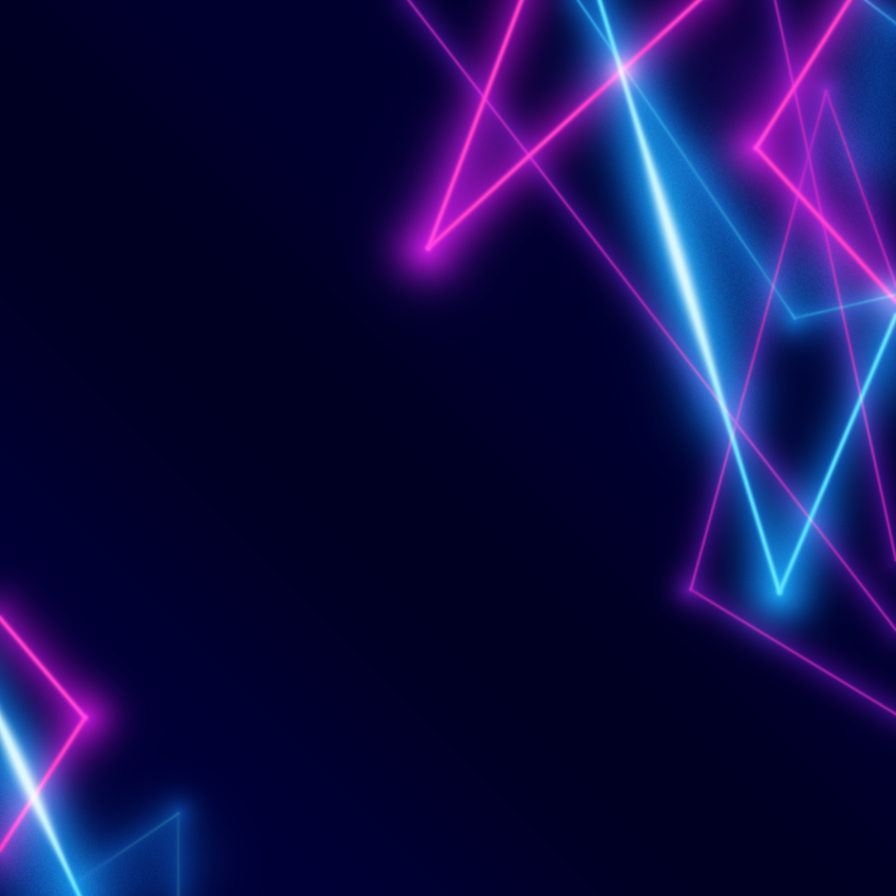
Write a three.js fragment shader that draws this background.

```glsl
varying vec2 vUv;

const vec3 NAVY_DARK = vec3(0.0, 0.0, 0.135);
const vec3 NAVY_LOW = vec3(0.0, 0.0, 0.215);
const vec3 NAVY_HIGH = vec3(0.0, 0.0, 0.185);
const vec3 PINK_CORE = vec3(1.0, 0.25, 0.78);
const vec3 PINK_GLOW = vec3(0.62, 0.05, 0.66);
const vec3 VIOLET_CORE = vec3(0.60, 0.12, 0.62);
const vec3 VIOLET_GLOW = vec3(0.26, 0.05, 0.44);
const vec3 CYAN_CORE = vec3(0.35, 0.88, 1.0);
const vec3 CYAN_GLOW = vec3(0.05, 0.42, 0.78);
const vec3 BLUE_CORE = vec3(0.14, 0.50, 0.78);
const vec3 BLUE_GLOW = vec3(0.03, 0.25, 0.52);
const vec3 BEAM_WHITE = vec3(0.86, 0.97, 1.0);
const float TUBE_WIDTH = 0.0029;
const float THREAD_WIDTH = 0.0018;
const float BEAM_WIDTH = 0.0095;
const float TUBE_SPREAD = 0.023;
const float THREAD_SPREAD = 0.015;
const float GRAIN = 0.035;

float hash(vec2 p) {
  return fract(sin(dot(p, vec2(12.9898, 78.233))) * 43758.5453);
}

// x: distance to the segment, y: position along it
vec2 segment(vec2 p, vec2 a, vec2 b) {
  vec2 ab = b - a;
  float t = clamp(dot(p - a, ab) / dot(ab, ab), 0.0, 1.0);
  return vec2(length(p - a - ab * t), t);
}

float bell(float d, float width) {
  return exp(-d * d / (width * width));
}

vec3 screen(vec3 base, vec3 light) {
  return 1.0 - (1.0 - base) * (1.0 - clamp(light, 0.0, 1.0));
}

void haze(inout vec3 col, vec2 p, vec2 a, vec2 b, float radius, vec3 tint) {
  col = screen(col, tint * bell(segment(p, a, b).x, radius));
}

void stroke(inout vec3 col, vec2 p, vec2 a, vec2 b, vec3 core, vec3 glow, float width, float spread) {
  float d = segment(p, a, b).x;
  float halo = 0.55 * exp(-d / (spread * 0.6)) + 0.35 * bell(d, spread * 1.5);
  col = screen(col, glow * halo);
  col = mix(col, max(col, core), bell(d, width));
}

void pinkTube(inout vec3 col, vec2 p, vec2 a, vec2 b) {
  stroke(col, p, a, b, PINK_CORE, PINK_GLOW, TUBE_WIDTH, TUBE_SPREAD);
}

void cyanTube(inout vec3 col, vec2 p, vec2 a, vec2 b) {
  stroke(col, p, a, b, CYAN_CORE, CYAN_GLOW, TUBE_WIDTH, TUBE_SPREAD);
}

void violetThread(inout vec3 col, vec2 p, vec2 a, vec2 b) {
  stroke(col, p, a, b, VIOLET_CORE, VIOLET_GLOW, THREAD_WIDTH, THREAD_SPREAD);
}

void blueThread(inout vec3 col, vec2 p, vec2 a, vec2 b) {
  stroke(col, p, a, b, BLUE_CORE, BLUE_GLOW, THREAD_WIDTH, THREAD_SPREAD);
}

// White swelling of a tube between two positions along it
void beam(inout vec3 col, vec2 p, vec2 a, vec2 b, vec2 span) {
  vec2 s = segment(p, a, b);
  float middle = 0.5 * (span.x + span.y);
  float swell = smoothstep(span.x, middle, s.y) * (1.0 - smoothstep(middle, span.y, s.y));
  col = screen(col, CYAN_GLOW * 0.6 * swell * bell(s.x, BEAM_WIDTH * 3.2));
  float width = mix(TUBE_WIDTH, BEAM_WIDTH, swell);
  col = mix(col, BEAM_WHITE, sqrt(swell) * bell(s.x, width));
}

void main() {
  vec2 p = vUv;

  // Diagonal navy gradient
  float diagonal = p.x + p.y;
  vec3 col = mix(NAVY_LOW, NAVY_DARK, smoothstep(0.3, 0.85, diagonal));
  col = mix(col, NAVY_HIGH, smoothstep(0.9, 1.25, diagonal));

  // Blue and violet haze
  vec3 clean = col;
  haze(col, p, vec2(0.70, 0.92), vec2(0.81, 0.56), 0.052, BLUE_GLOW * 0.85);
  haze(col, p, vec2(0.78, 0.80), vec2(0.85, 0.68), 0.055, BLUE_GLOW * 0.65);
  haze(col, p, vec2(0.99, 0.95), vec2(0.97, 0.84), 0.055, BLUE_GLOW * 0.8);
  haze(col, p, vec2(0.92, 0.69), vec2(1.0, 0.60), 0.055, BLUE_GLOW * 0.6);
  haze(col, p, vec2(0.87, 0.35), vec2(0.90, 0.42), 0.045, BLUE_GLOW * 0.7);
  haze(col, p, vec2(0.0, 0.12), vec2(0.06, 0.0), 0.060, BLUE_GLOW * 0.9);
  haze(col, p, vec2(0.10, 0.0), vec2(0.18, 0.04), 0.055, BLUE_GLOW * 0.5);
  haze(col, p, vec2(0.86, 0.90), vec2(0.94, 0.76), 0.070, VIOLET_GLOW * 0.45);
  haze(col, p, vec2(0.478, 0.723), vec2(0.53, 0.83), 0.050, VIOLET_GLOW * 0.55);
  col += (col - clean) * (hash(floor(p * 512.0)) - 0.5) * GRAIN * 4.0;

  // Thin violet threads
  vec2 peak = vec2(0.922, 0.898);
  vec2 elbow = vec2(0.771, 0.342);
  violetThread(col, p, vec2(0.456, 1.0), vec2(1.0, 0.297));
  violetThread(col, p, vec2(0.865, 1.0), vec2(1.0, 0.375));
  violetThread(col, p, peak, elbow);
  violetThread(col, p, elbow, vec2(1.0, 0.203));
  violetThread(col, p, peak, vec2(1.0, 0.681));

  // Thin blue threads
  vec2 bend = vec2(0.887, 0.645);
  vec2 hook = vec2(0.199, 0.092);
  blueThread(col, p, vec2(0.645, 1.0), bend);
  blueThread(col, p, bend, vec2(1.0, 0.671));
  blueThread(col, p, vec2(0.966, 1.0), vec2(1.0, 0.974));
  stroke(col, p, vec2(0.088, 0.017), hook, BLUE_CORE * 0.6, BLUE_GLOW * 0.6, THREAD_WIDTH, THREAD_SPREAD);
  stroke(col, p, hook, vec2(0.199, 0.0), BLUE_CORE * 0.6, BLUE_GLOW * 0.6, THREAD_WIDTH, THREAD_SPREAD);

  // Cyan tubes with white beams
  vec2 top = vec2(0.669, 1.0);
  vec2 tip = vec2(0.870, 0.339);
  vec2 leftStart = vec2(-0.045, 0.291);
  vec2 leftEnd = vec2(0.0885, 0.0);
  cyanTube(col, p, top, tip);
  cyanTube(col, p, tip, vec2(1.0, 0.648));
  cyanTube(col, p, leftStart, leftEnd);
  beam(col, p, top, tip, vec2(0.08, 0.80));
  beam(col, p, leftStart, leftEnd, vec2(0.0, 1.0));

  // Pink tubes
  vec2 spike = vec2(0.478, 0.723);
  vec2 notch = vec2(0.844, 0.835);
  vec2 arrow = vec2(0.095, 0.199);
  pinkTube(col, p, vec2(0.582, 1.0), spike);
  pinkTube(col, p, spike, vec2(0.788, 1.007));
  pinkTube(col, p, vec2(0.948, 1.0), notch);
  pinkTube(col, p, notch, vec2(1.0, 0.664));
  pinkTube(col, p, vec2(0.0, 0.310), arrow);
  pinkTube(col, p, arrow, vec2(0.0, 0.052));

  // Flares where tubes cross
  haze(col, p, vec2(0.694, 0.919), vec2(0.696, 0.921), 0.016, PINK_CORE * 0.6);
  haze(col, p, vec2(0.995, 0.668), vec2(1.0, 0.664), 0.022, CYAN_GLOW * 0.6);

  gl_FragColor = vec4(col, 1.0);
}
```
